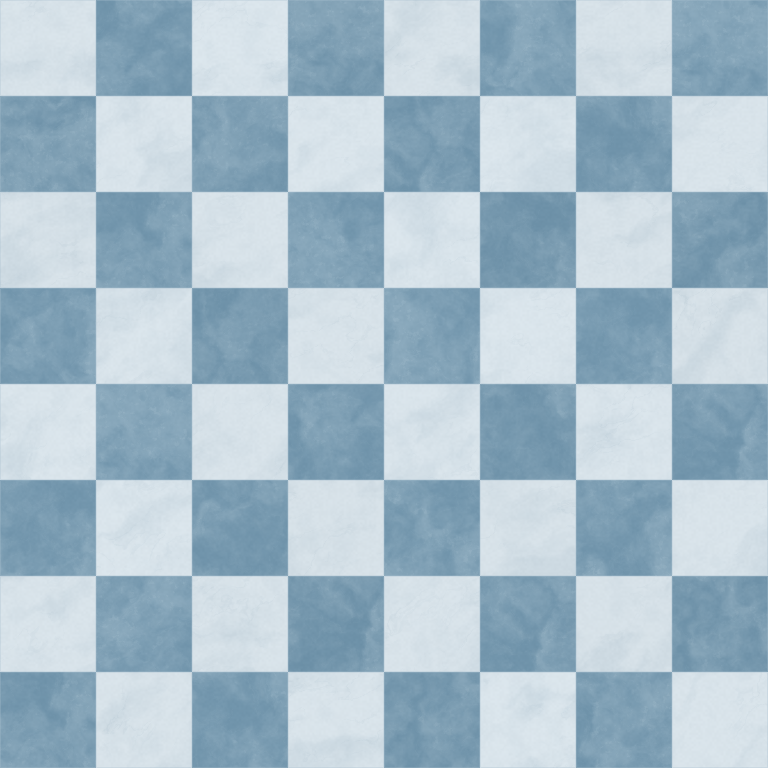
A Shadertoy shader for this pattern:

```glsl
const float TILES = 8.0;
const vec3 LIGHT_BASE = vec3(0.850, 0.892, 0.918);
const vec3 LIGHT_SHADE = vec3(0.785, 0.840, 0.875);
const vec3 DARK_BASE = vec3(0.435, 0.575, 0.665);
const vec3 DARK_BLOOM = vec3(0.535, 0.655, 0.730);
const vec3 SEAM_COLOR = vec3(0.66, 0.75, 0.81);
const float SEAM_WIDTH = 0.008;     // in tile widths
const float SEAM_STRENGTH = 0.35;
const float TONE_VARIATION = 0.018;
const float GRAIN = 0.016;

float hash(vec2 p) {
    return fract(sin(dot(p, vec2(127.1, 311.7))) * 43758.5453);
}

float noise(vec2 p) {
    vec2 i = floor(p), f = fract(p);
    f = f * f * (3.0 - 2.0 * f);
    return mix(mix(hash(i), hash(i + vec2(1, 0)), f.x),
               mix(hash(i + vec2(0, 1)), hash(i + vec2(1, 1)), f.x), f.y);
}

mat2 rotation(float angle) {
    float c = cos(angle), s = sin(angle);
    return mat2(c, -s, s, c);
}

float fbm(vec2 p) {
    float sum = 0.0, amplitude = 0.5;
    for (int i = 0; i < 6; i++) {
        sum += amplitude * noise(p);
        p = rotation(0.6) * p * 2.03 + 7.3;
        amplitude *= 0.5;
    }
    return sum;
}

// Narrow crest along the middle level of a noise field
float crest(float n, float width) {
    return 1.0 - smoothstep(0.0, width, abs(n - 0.5));
}

// Pale marble: soft clouds and slanted, broken veins
vec3 lightMarble(vec2 p, vec2 seed) {
    float angle = mix(0.25, 0.85, hash(seed + 3.1));
    vec2 q = rotation(angle) * p * vec2(1.3, 3.6) + hash(seed) * 40.0;
    q += 1.5 * (vec2(fbm(p * 2.2 + seed), fbm(p * 2.2 + seed + 19.0)) - 0.5);
    float flow = fbm(q);
    float patches = smoothstep(0.4, 0.7, fbm(p * 2.5 + seed * 5.0));
    float veins = crest(fbm(q * 1.3 + 11.0), 0.035) * patches;
    float shade = 0.65 * smoothstep(0.42, 0.78, flow) + 0.32 * veins;
    shade += 0.25 * smoothstep(0.45, 0.75, fbm(p * 5.0 + seed * 3.0));
    return mix(LIGHT_BASE, LIGHT_SHADE, shade);
}

// Blue marble: mottled blooms, faint curls and worn specks
vec3 darkMarble(vec2 p, vec2 seed) {
    vec2 q = p * 2.4 + hash(seed + 8.7) * 40.0;
    vec2 warp = vec2(fbm(q), fbm(q + 23.0)) - 0.5;
    float cloud = fbm(q + 1.8 * warp);
    float mottle = fbm(q * 4.0 + 2.0 * warp);
    float bloom = smoothstep(0.25, 0.75, 0.7 * cloud + 0.3 * mottle);
    float curls = crest(fbm(q * 1.6 + 3.0 * warp), 0.025);
    float specks = smoothstep(0.58, 0.72, fbm(q * 9.0)) * smoothstep(0.42, 0.6, cloud);
    return mix(DARK_BASE, DARK_BLOOM, bloom + 0.10 * curls + 0.25 * specks);
}

// Triangle wave: signed distance to the nearest tile edge, alternating by tile
vec2 edgeWave(vec2 p) {
    return 0.5 - abs(fract((p + 0.5) * 0.5) * 2.0 - 1.0);
}

void mainImage(out vec4 fragColor, in vec2 fragCoord) {
    vec2 grid = fragCoord / iResolution.y * TILES;
    vec2 tile = floor(grid);
    vec2 local = fract(grid);
    float pixel = TILES / iResolution.y;

    // Smoothed checkerboard, dark at the origin
    vec2 wave = edgeWave(grid);
    vec2 side = clamp(wave / (0.5 * pixel), -1.0, 1.0);
    float dark = 0.5 + 0.5 * side.x * side.y;
    vec3 color = mix(lightMarble(local, tile), darkMarble(local, tile), dark);

    // Tone per tile and fine grain
    color += TONE_VARIATION * (hash(tile + 51.0) - 0.5);
    color += GRAIN * (noise(grid * 42.0) - 0.5);

    // Faint seam between tiles
    float edge = min(abs(wave.x), abs(wave.y));
    float seam = 1.0 - smoothstep(SEAM_WIDTH - 0.5 * pixel, SEAM_WIDTH + 0.5 * pixel, edge);
    color = mix(color, SEAM_COLOR, SEAM_STRENGTH * seam);

    fragColor = vec4(color, 1.0);
}
```
